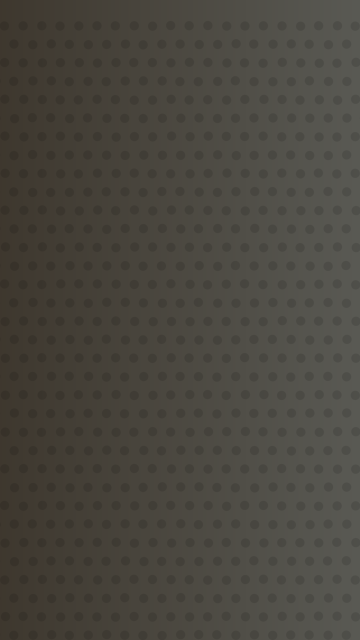
Give the GLSL for this pattern, as a WebGL 1 fragment shader.

```glsl
precision highp float;

// Staggered rows of faint dark dots over a brown to grey horizontal gradient.

uniform vec2 u_resolution;

const float COLUMNS = 19.5;                    // dot pitches across the canvas width
const vec2 FIRST_DOT = vec2(0.27, 1.40);       // from the top left, in pitches
const float DOT_RADIUS = 0.25;
const float JITTER = 0.03;
const float DOT_SHADE = 0.885;
const vec3 BROWN = vec3(0.242, 0.217, 0.180);
const vec3 GREY = vec3(0.350, 0.350, 0.327);

float hash(vec2 p) {
  return fract(sin(dot(p, vec2(127.1, 311.7))) * 43758.5453);
}

// Small random displacement of the dot in a cell
vec2 wobble(vec2 cell, float amount) {
  return (vec2(hash(cell), hash(cell + 57.0)) - 0.5) * 2.0 * amount;
}

// Coverage of the dot nearest to p, with odd rows shifted by half a pitch
float staggeredDots(vec2 p, float radius, float jitter, float blur) {
  float row = floor(p.y + 0.5);
  p.x -= 0.5 * mod(row, 2.0);
  vec2 cell = vec2(floor(p.x + 0.5), row);
  float d = length(p - cell - wobble(cell, jitter)) - radius;
  float started = step(0.0, row);              // plain band above the first row
  return started * (1.0 - smoothstep(-blur, blur, d));
}

void main() {
  vec2 fromTop = vec2(gl_FragCoord.x, u_resolution.y - gl_FragCoord.y);
  float pitchPerPixel = COLUMNS / u_resolution.x;
  vec2 p = fromTop * pitchPerPixel - FIRST_DOT;

  // Background
  vec3 color = mix(BROWN, GREY, gl_FragCoord.x / u_resolution.x);

  // Dots
  float dots = staggeredDots(p, DOT_RADIUS, JITTER, 0.7 * pitchPerPixel);
  color *= mix(1.0, DOT_SHADE, dots);

  gl_FragColor = vec4(color, 1.0);
}
```
